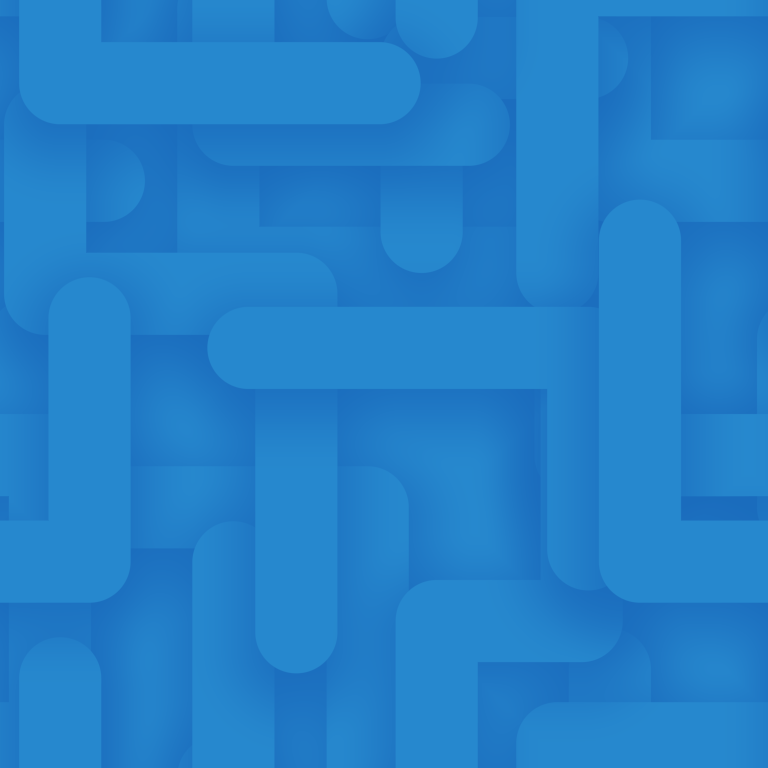
Write a WebGL 2 fragment shader that draws this background.

```glsl
#version 300 es
precision highp float;
// Layered blue pipes with rounded bends, each casting a soft shadow downwards.

#define PIPE_COUNT 11
#define PIPE_RADIUS 0.0535
#define MIN_STEP 0.18
#define MAX_STEP 0.48
#define SHADOW_DROP 0.022
#define SHADOW_INNER 0.050
#define SHADOW_OUTER 0.085
#define SHADOW_STRENGTH 0.82
#define SEED 7.0
#define PIPE_BLUE vec3(0.149, 0.532, 0.806)
#define SHADOW_BLUE vec3(0.100, 0.418, 0.738)

uniform vec2 u_resolution;
out vec4 fragColor;

float hash(vec2 p) {
    vec3 q = fract(p.xyx * 0.1031);
    q += dot(q, q.yzx + 33.33);
    return fract((q.x + q.y) * q.z);
}

// Distance to an axis-aligned capsule, repeated on the unit tile.
float capsuleDistance(vec2 p, vec2 start, vec2 travel) {
    vec2 delta = p - start - 0.5 * travel;
    delta -= round(delta);
    return length(max(abs(delta) - 0.5 * abs(travel), 0.0)) - PIPE_RADIUS;
}

// A pipe is a walk of right-angle turns that never doubles back on one axis.
float pipeDistance(vec2 p, float id) {
    vec2 corner = fract(vec2(0.7549, 0.5698) * (id + SEED));
    int turn = int(2.0 * hash(vec2(id, SEED)));
    int segments = 2 + int(3.0 * hash(vec2(id + 31.0, SEED)));
    float nearest = 1.0;
    for (int k = 0; k < segments; k++) {
        vec2 key = vec2(id * 5.0 + float(k), SEED + 17.0);
        float stride = mix(MIN_STEP, MAX_STEP, hash(key));
        bool forward = k % 2 == 1 || hash(key + 53.0) < 0.5;
        vec2 axis = (k + turn) % 2 == 0 ? vec2(1.0, 0.0) : vec2(0.0, -1.0);
        vec2 travel = axis * (forward ? stride : -stride);
        nearest = min(nearest, capsuleDistance(p, corner, travel));
        corner += travel;
    }
    return nearest;
}

void main() {
    float canvasSize = min(u_resolution.x, u_resolution.y);
    vec2 uv = gl_FragCoord.xy / canvasSize;
    float edge = 0.75 / canvasSize;
    vec3 color = PIPE_BLUE;

    // Stack from back to front: soft shadow first, then the flat pipe.
    for (int i = 0; i < PIPE_COUNT; i++) {
        float id = float(i);
        float shadowDistance = pipeDistance(uv + vec2(0.0, SHADOW_DROP), id);
        float shadow = 1.0 - smoothstep(-SHADOW_INNER, SHADOW_OUTER, shadowDistance);
        float body = 1.0 - smoothstep(-edge, edge, pipeDistance(uv, id));
        color = mix(color, SHADOW_BLUE, SHADOW_STRENGTH * shadow);
        color = mix(color, PIPE_BLUE, body);
    }
    fragColor = vec4(color, 1.0);
}
```
